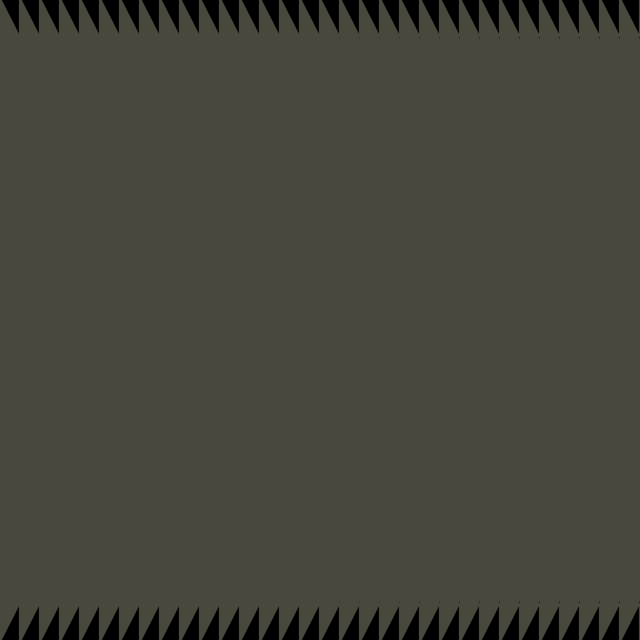
Reproduce this background procedurally as a WebGL 1 fragment shader.

```glsl
precision highp float;
// Flat olive field with a row of black saw teeth along the top and bottom edges.
uniform vec2 u_resolution;

const vec3 OLIVE = vec3(0.282, 0.282, 0.235);
const vec3 BLACK = vec3(0.0);
const float TEETH = 32.0;
const float TOOTH_HEIGHT = 0.0525;
const float TOOTH_LEFT = 0.09;
const float TOOTH_RIGHT = 0.945;
const float SPECK_HEIGHT = 0.0592;

// Coverage of a signed distance, softened over one pixel
float coverage(float dist, float pixel) {
  return clamp(0.5 - dist / pixel, 0.0, 1.0);
}

// Right triangle: upright right side, slanted left side, base at height zero
float toothDistance(vec2 p, float left, float right, float height) {
  vec2 slantNormal = normalize(vec2(-height, right - left));
  float slant = dot(p - vec2(left, 0.0), slantNormal);
  return max(slant, p.x - right);
}

float boxDistance(vec2 p, vec2 halfSize) {
  vec2 d = abs(p) - halfSize;
  return max(d.x, d.y);
}

void main() {
  vec2 uv = gl_FragCoord.xy / u_resolution;
  float pixel = 1.0 / min(u_resolution.x, u_resolution.y);

  // Mirror vertically and repeat horizontally
  float cell = 1.0 / TEETH;
  float edgeHeight = min(uv.y, 1.0 - uv.y);
  vec2 p = vec2(mod(uv.x, cell), edgeHeight);

  // Saw teeth
  float tooth = toothDistance(p, TOOTH_LEFT * cell, TOOTH_RIGHT * cell, TOOTH_HEIGHT);
  float ink = coverage(tooth, pixel);

  // Tiny specks beyond the tips, growing stronger to the right
  vec2 speckCenter = vec2(0.965 * cell, SPECK_HEIGHT);
  float speck = boxDistance(p - speckCenter, vec2(0.0006, 0.0007));
  float speckStrength = 0.8 * smoothstep(0.42, 0.85, uv.x);
  ink = max(ink, speckStrength * coverage(speck, pixel));

  gl_FragColor = vec4(mix(OLIVE, BLACK, ink), 1.0);
}
```
